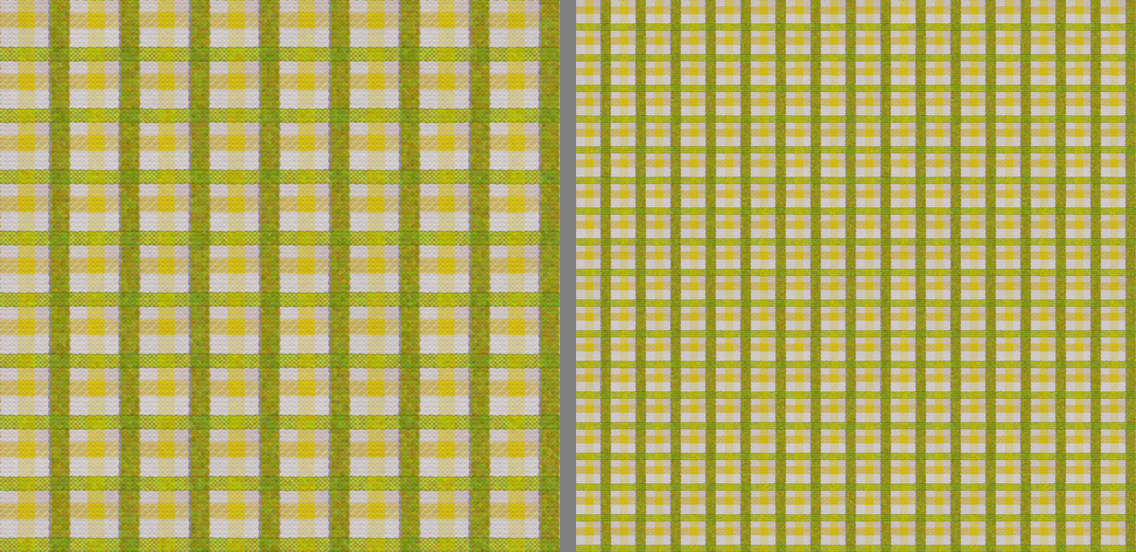
Left: one tile. Right: repeated 2 by 2.
Reproduce this pattern procedurally as a Shadertoy shader.

```glsl
// Woven gingham: olive warp and lime weft stripes frame white cells crossed by gold bands.
// Wrapped bands set the colours; layered sines make the weave and cellular noise the flecks.
// Whole repeats and wrapped noise make the cloth tile.

#define CELLS   vec2(8.0, 9.0)    // repeats across and down
#define THREADS vec2(16.0, 14.0)  // threads per repeat
#define SOFT    0.014             // softness of stripe edges
#define GRAIN   0.045             // depth of the weave
#define FLECK   0.11              // strength of coloured flecks
#define WHITE   vec3(0.81, 0.785, 0.785)
#define GOLD    vec3(0.81, 0.72, 0.07)
#define STRAW   vec3(0.78, 0.69, 0.36)
#define OLIVE   vec3(0.58, 0.57, 0.12)
#define LIME    vec3(0.66, 0.68, 0.20)
#define LILAC   vec3(0.57, 0.54, 0.66)

const float TAU = 6.2831853;

vec3 hash3(vec2 p) {
    vec3 q = vec3(dot(p, vec2(12.7, 31.1)), dot(p, vec2(26.9, 18.3)), dot(p, vec2(41.9, 37.1)));
    return fract(sin(q) * 4375.85);
}

// Periodic stripe between two positions of a repeat
float band(float x, float start, float end, float soft) {
    float d = abs(fract(x - 0.5 * (start + end) + 0.5) - 0.5) - 0.5 * (end - start);
    return 1.0 - smoothstep(-soft, soft, d);
}

// Wrapped cellular noise: random tint of the nearest point, and its distance
vec4 cellular(vec2 p, vec2 period) {
    vec2 home = floor(p);
    vec4 nearest = vec4(0.0, 0.0, 0.0, 9.0);
    for (int j = -1; j <= 1; j++) {
        for (int i = -1; i <= 1; i++) {
            vec2 id = home + vec2(i, j);
            vec3 rnd = hash3(mod(id, period));
            float d = length(id + 0.15 + 0.7 * rnd.xy - p);
            if (d < nearest.w) nearest = vec4(rnd.zxy, d);
        }
    }
    return nearest;
}

void mainImage(out vec4 fragColor, in vec2 fragCoord) {
    vec2 uv = fragCoord / iResolution.xy;
    vec2 p = vec2(uv.x, 1.0 - uv.y) * CELLS;
    vec2 pixel = CELLS / iResolution.xy;
    vec2 soft = max(vec2(SOFT), 0.7 * pixel);

    // Threads, faded where they are too fine to resolve
    vec2 phase = TAU * THREADS * p;
    float visible = 1.0 - smoothstep(0.3, 0.6, max(pixel.x * THREADS.x, pixel.y * THREADS.y));
    float weave = visible * sin(phase.x) * sin(phase.y);
    float ribs = visible * sin(phase.y + 0.6 * sin(0.5 * phase.x));
    float twill = sin(0.5 * (phase.x + phase.y)) * visible;

    // Edges waver with the threads and drift slowly over the cloth
    vec2 q = p;
    q.x += 0.006 * sin(phase.y * 0.5) + 0.004 * sin(TAU * (3.0 * uv.y + 5.0 * uv.x));
    q.y += 0.005 * sin(phase.x * 0.5) + 0.004 * sin(TAU * (4.0 * uv.x - 3.0 * uv.y));

    float goldWarp = band(q.x, 0.255, 0.495, soft.x);
    float goldWeft = band(q.y, 0.205, 0.46, soft.y);
    float oliveWarp = band(q.x, 0.71, 0.995, soft.x);
    float limeWeft = band(q.y, 0.77, 1.0, soft.y);
    float upper = band(q.y, 0.0, 0.33, soft.y);
    float right = band(q.x, 0.495, 0.71, soft.x);

    // White ground and gold bands
    vec3 col = WHITE - vec3(0.02, 0.04, 0.045) * upper * (0.5 + right);
    col = mix(col, STRAW, goldWeft * clamp(0.86 - 0.2 * right + 0.22 * twill, 0.0, 1.0));
    float goldCover = mix(mix(0.27, 0.55, upper), 0.94, goldWeft);
    col = mix(col, GOLD, goldWarp * clamp(goldCover + 0.08 * ribs, 0.0, 1.0));

    // Lime weft lets pale threads through, and turns yellow over gold
    vec3 lime = mix(LIME, vec3(0.70, 0.70, 0.06), goldWarp);
    lime += vec3(0.06, 0.05, 0.14) * weave * (1.0 - goldWarp);
    col = mix(col, lime, limeWeft);

    // Olive warp, greener where it crosses the weft
    vec3 olive = mix(OLIVE, vec3(0.51, 0.58, 0.11), limeWeft);
    col = mix(col, olive, oliveWarp);

    // Lilac shadow on the left of the warp, warm glow on its right
    float open = 1.0 - 0.75 * limeWeft;
    col = mix(col, LILAC, 0.9 * open * band(q.x, 0.694, 0.722, soft.x * 0.7));
    col = mix(col, vec3(0.74, 0.61, 0.36), 0.5 * open * band(q.x, 0.985, 1.005, soft.x * 0.7));

    // Dark furrows along the weft stripe
    float furrow = band(q.y, 0.765, 0.785, soft.y) + band(q.y, 0.985, 1.005, soft.y);
    col *= 1.0 - 0.12 * furrow;

    // Flecks, weave relief and small tone changes between repeats
    vec4 fleck = cellular(p * THREADS, CELLS * THREADS);
    float dyed = max(oliveWarp, 0.7 * limeWeft);
    vec3 tint = (fleck.rgb - 0.5) * (1.0 - smoothstep(0.2, 0.8, fleck.w));
    col += FLECK * tint * mix(0.35, 1.5, dyed);
    col += GRAIN * (0.7 * weave + 0.5 * ribs);
    col *= 1.0 + 0.025 * (hash3(mod(floor(p), CELLS)).x - 0.5) * (1.0 - dyed);

    fragColor = vec4(clamp(col, 0.0, 1.0), 1.0);
}
```
